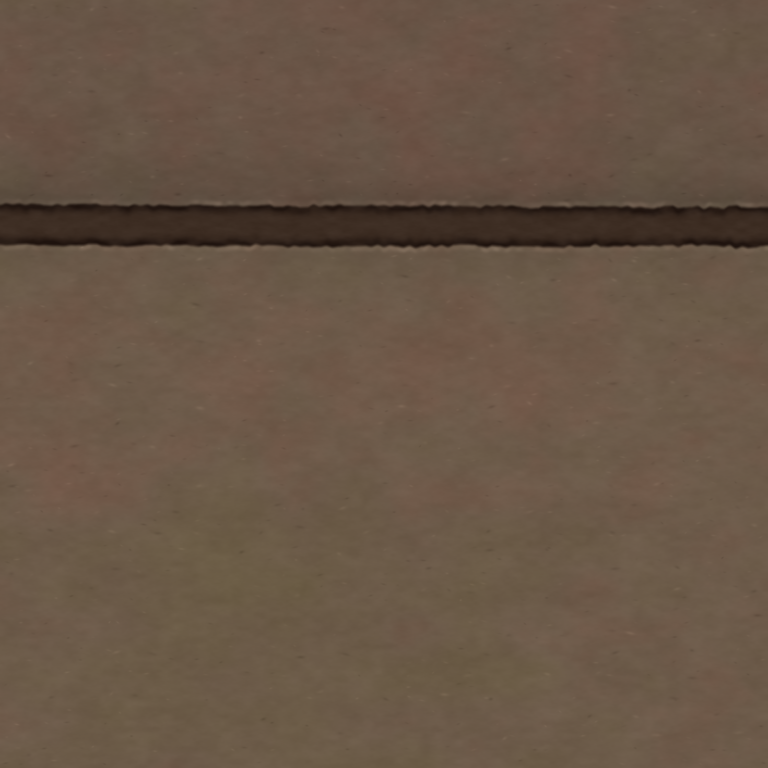
Give the GLSL for this texture, as a Shadertoy shader.

```glsl
// Two weathered brown boards split by a dark horizontal groove with ragged lips.
// Layered value noise gives mottling and grain, soft spots place the broad tints,
// and jittered cells scatter small pale and dark flecks.

const vec3 LOWER_BOARD = vec3(0.425, 0.355, 0.290);
const vec3 UPPER_BOARD = vec3(0.408, 0.336, 0.280);
const vec3 GROOVE_FLOOR = vec3(0.240, 0.178, 0.138);
const vec3 GROOVE_EDGE = vec3(0.125, 0.080, 0.060);
const vec3 RED_TINT = vec3(0.014, -0.008, -0.005);
const vec3 OLIVE_TINT = vec3(-0.004, 0.002, -0.011);
const float GROOVE_TOP = 0.733;
const float GROOVE_BOTTOM = 0.681;
const float GROOVE_TILT = -0.004;
const float EDGE_ROUGHNESS = 0.0050;
const float EDGE_SHADOW_WIDTH = 0.0085;
const float GRAIN_STRENGTH = 0.036;
const float MOTTLE_STRENGTH = 0.036;
const vec3 FLECK_COLOR = vec3(0.050, 0.046, 0.041);

// Centre, radius and strength: positive is red, negative is olive.
const int SPOT_COUNT = 10;
const vec4 SPOTS[SPOT_COUNT] = vec4[](
    vec4(0.64, 0.52, 0.11, 0.8), vec4(0.13, 0.42, 0.12, 0.8),
    vec4(0.48, 0.87, 0.18, 0.7), vec4(0.36, 0.49, 0.09, 0.7),
    vec4(0.74, 0.90, 0.13, 0.6), vec4(0.93, 0.56, 0.10, 0.5),
    vec4(0.32, 0.25, 0.13, -1.0), vec4(0.55, 0.06, 0.18, -0.8),
    vec4(0.12, 0.16, 0.14, -0.7), vec4(0.88, 0.58, 0.06, -0.6));

float hash(vec2 p) {
    vec3 q = fract(p.xyx * vec3(0.1031, 0.1030, 0.0973));
    q += dot(q, q.yzx + 33.33);
    return fract((q.x + q.y) * q.z);
}

float noise(vec2 p) {
    vec2 cell = floor(p);
    vec2 f = fract(p);
    f = f * f * (3.0 - 2.0 * f);
    float low = mix(hash(cell), hash(cell + vec2(1, 0)), f.x);
    float high = mix(hash(cell + vec2(0, 1)), hash(cell + vec2(1, 1)), f.x);
    return mix(low, high, f.y);
}

// Fractal noise centred on zero.
float fbm(vec2 p) {
    float sum = 0.0;
    float amplitude = 0.5;
    for (int i = 0; i < 4; i++) {
        sum += amplitude * (noise(p) - 0.5);
        p = mat2(0.98, 0.2, -0.2, 0.98) * p * 2.03 + 17.3;
        amplitude *= 0.5;
    }
    return sum;
}

// One short slanted fleck in some cells; the sign is its tone.
float flecks(vec2 uv, float density, float chance, float seed) {
    vec2 p = uv * density;
    vec2 cell = floor(p);
    vec2 id = cell + seed;
    vec2 jitter = 0.3 + 0.4 * vec2(hash(id + 3.7), hash(id + 9.1));
    vec2 size = vec2(0.09 + 0.14 * hash(id + 21.3), 0.075);
    vec2 d = (p - cell - jitter) / size;
    d.y += 1.4 * d.x * (hash(id + 41.9) - 0.5);
    float tone = hash(id + 57.0) < 0.5 ? 1.0 : -1.0;
    float strength = 0.3 + 0.7 * hash(id + 73.0);
    return step(hash(id), chance) * tone * strength * exp(-dot(d, d));
}

// Ragged outline: slow waviness plus fine chips, rougher to the right.
float raggedEdge(float x, float seed) {
    float wave = noise(vec2(x * 26.0, seed)) - 0.5;
    float chips = noise(vec2(x * 120.0, seed + 8.0)) - 0.5;
    return EDGE_ROUGHNESS * (0.5 * wave + mix(0.4, 0.9, x) * chips);
}

vec3 boardColor(vec2 uv, float above, float below) {
    vec3 color = mix(LOWER_BOARD, UPPER_BOARD, step(GROOVE_BOTTOM, uv.y));

    // Broad placed tints, then irregular patches
    float tint = 3.0 * fbm(uv * vec2(13.0, 17.0) + 4.0);
    for (int i = 0; i < SPOT_COUNT; i++) {
        vec2 d = (uv - SPOTS[i].xy) / SPOTS[i].z;
        tint += SPOTS[i].w * exp(-dot(d, d));
    }
    color += RED_TINT * max(tint, 0.0) + OLIVE_TINT * max(-tint, 0.0);
    color += MOTTLE_STRENGTH * fbm(uv * vec2(17.0, 27.0));

    // Horizontal grain and flecks
    color += GRAIN_STRENGTH * fbm(uv * vec2(65.0, 120.0));
    float fleck = flecks(uv, 37.0, 0.14, 11.0) + 0.8 * flecks(uv, 61.0, 0.16, 83.0);
    color += FLECK_COLOR * fleck;

    // Grey shading towards the groove, and broken pale lips
    float shade = above > 0.0 ? exp(-above / 0.042) : 0.45 * exp(-below / 0.045);
    color -= vec3(0.066, 0.045, 0.040) * shade;
    float gap = max(above, below);
    float side = above > 0.0 ? 5.0 : 29.0;
    float wear = 0.15 + 0.9 * noise(vec2(uv.x * 38.0, side)) * noise(vec2(uv.x * 130.0, side + 4.0));
    float lip = exp(-pow((gap - 0.0045) / 0.0032, 2.0));
    color += vec3(0.105, 0.096, 0.088) * lip * wear;
    return color;
}

void mainImage(out vec4 fragColor, in vec2 fragCoord) {
    vec2 uv = fragCoord / iResolution.xy;
    float pixel = 1.0 / iResolution.y;
    float slope = GROOVE_TILT * uv.x;
    float above = uv.y - GROOVE_TOP - slope - raggedEdge(uv.x, 2.0);
    float below = GROOVE_BOTTOM + 0.3 * slope - uv.y + raggedEdge(uv.x, 61.0);
    float gap = max(above, below);

    // Recess with dark, uneven margins
    float depth = max(-gap, 0.0) / EDGE_SHADOW_WIDTH;
    float margin = exp(-depth * depth) * (0.5 + 0.9 * noise(uv * vec2(60.0, 100.0)));
    vec3 groove = mix(GROOVE_FLOOR, GROOVE_EDGE, min(margin, 1.0));
    groove += 0.045 * fbm(uv * vec2(60.0, 130.0));

    float cover = smoothstep(-pixel - 0.001, pixel + 0.002, gap);
    fragColor = vec4(mix(groove, boardColor(uv, above, below), cover), 1.0);
}
```
